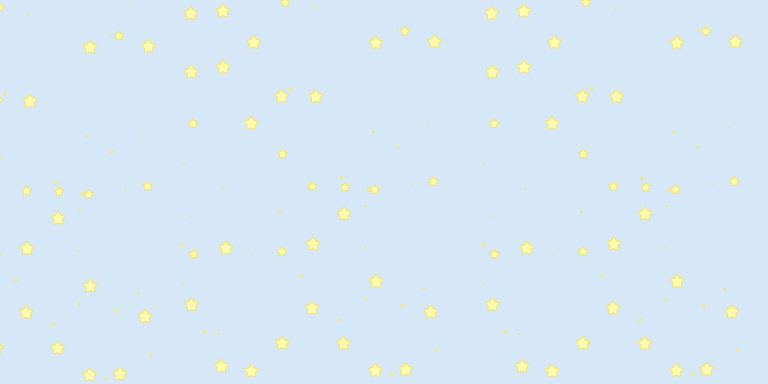
Reproduce this pattern procedurally as a WebGL 2 fragment shader.

```glsl
#version 300 es
precision highp float;
// Pale blue paper scattered with soft yellow stars and tiny diamonds.
// A hashed grid ten cells wide repeats across the canvas; each cell may
// hold one star and one diamond, and the left strip is hung out of step.

uniform vec2 u_resolution;
out vec4 fragColor;

// Integer hash: three values in 0..1 per cell and seed
vec3 hash3(vec2 cell, uint seed) {
    uvec3 v = uvec3(uvec2(cell), seed) * 1664525u + 1013904223u;
    v.x += v.y * v.z; v.y += v.z * v.x; v.z += v.x * v.y;
    v ^= v >> 16u;
    v.x += v.y * v.z; v.y += v.z * v.x; v.z += v.x * v.y;
    return vec3(v >> 8u) / 16777216.0;
}

// Signed distance to a plump five-pointed star, tip upwards
float starDistance(vec2 p, float radius) {
    float sector = 6.28319 / 5.0;
    float angle = abs(mod(atan(p.x, p.y) + 0.5 * sector, sector) - 0.5 * sector);
    vec2 tip = vec2(0.0, radius * 0.9);
    vec2 q = length(p) * vec2(sin(angle), cos(angle)) - tip;
    vec2 edge = radius * 0.53 * vec2(sin(0.5 * sector), cos(0.5 * sector)) - tip;
    float along = clamp(dot(q, edge) / dot(edge, edge), 0.0, 1.0);
    float side = sign(edge.x * q.y - edge.y * q.x);
    return length(q - edge * along) * side - radius * 0.1;
}

float diamondDistance(vec2 p, float radius) {
    return (abs(p.x) + abs(p.y) - radius) * 0.7071;
}

// Lays a filled, outlined shape over the ground
vec3 paint(vec3 ground, float dist, float pixel) {
    vec3 cream = vec3(1.0, 0.99, 0.69);
    vec3 gold = vec3(0.95, 0.89, 0.43);
    float inside = smoothstep(-0.5, 0.5, -(dist + 0.035) / pixel);
    float cover = smoothstep(-0.5, 0.5, -dist / pixel);
    return mix(ground, mix(gold, cream, inside), cover);
}

void main() {
    // Cell units: 12.76 rows fill the canvas height
    float pixel = 12.76 / u_resolution.y;
    vec2 p = gl_FragCoord.xy * pixel;

    // Left strip slips right and down, with its seam in the empty column
    if (p.x < 5.58) p -= vec2(0.5, -0.15);

    p.x -= 5.91;
    vec2 cell = floor(p);
    vec2 local = p - cell - 0.5;
    cell.x = mod(cell.x, 10.0);

    vec3 color = vec3(0.84, 0.91, 0.97);
    if (cell.x < 9.0) {
        // Small diamonds and specks
        vec3 spot = hash3(cell, 11u);
        vec3 trait = hash3(cell, 12u);
        if (trait.x < 0.38) {
            float d = diamondDistance(local - (spot.xy - 0.5) * 0.84,
                                      mix(0.025, 0.08, trait.y));
            color = paint(color, d, pixel);
        }

        // One star in every three rows of a column, a few left out
        float group = floor(cell.y / 3.0);
        vec3 pick = hash3(vec2(cell.x, group), 23u);
        if (cell.y - group * 3.0 == floor(pick.x * 3.0) && pick.y > 0.09) {
            // Small stars gather in the middle rows
            vec3 h = hash3(cell, 37u);
            float smallShare = abs(cell.y - 6.0) < 2.5 ? 0.6 : 0.14;
            float radius = h.z < smallShare ? 0.18 : 0.255;
            vec2 center = (h.xy - 0.5) * vec2(0.2, 0.46);
            color = paint(color, starDistance(local - center, radius), pixel);
        }
    }
    fragColor = vec4(color, 1.0);
}
```
